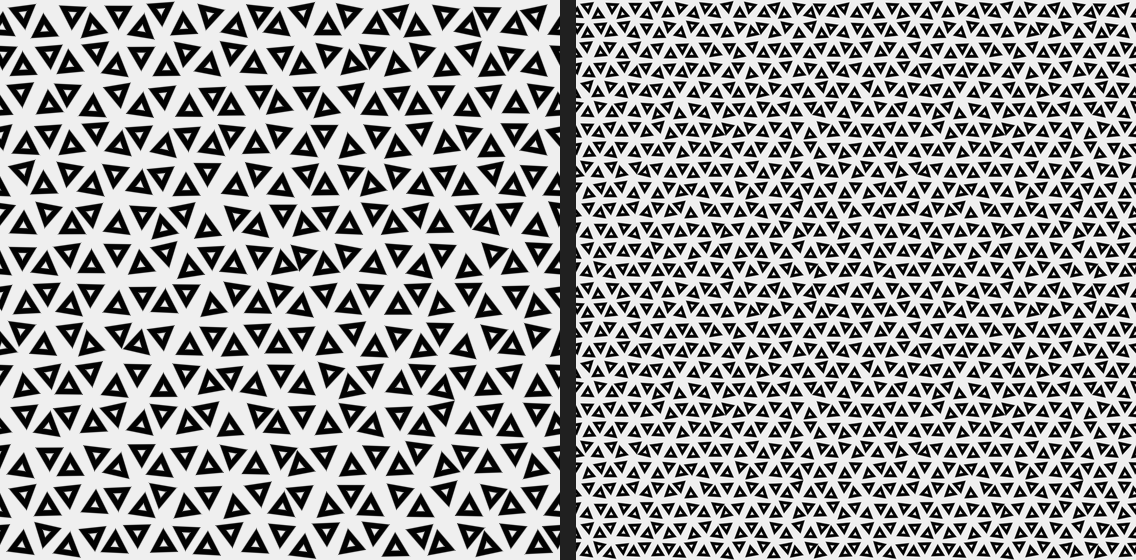
Left: one tile. Right: repeated 2 by 2.
Reproduce this pattern procedurally as a three.js fragment shader.

```glsl
varying vec2 vUv;

const vec3 PAPER = vec3(0.938);
const vec3 INK = vec3(0.008);
const vec2 GRID = vec2(24.0, 14.0); // triangles per row, rows

float hash(vec2 p) {
  return fract(sin(dot(p, vec2(127.1, 311.7))) * 43758.5453);
}

// Upright equilateral triangle with sharp corners, sized by its inradius
float triangle(vec2 p, float inradius) {
  return max(-p.y, abs(p.x) * 0.866 + p.y * 0.5) - inradius;
}

// Hollow triangle belonging to one grid cell
float cellTriangle(vec2 uv, vec2 cell) {
  vec2 id = mod(cell, GRID); // wraps the randomness at the borders
  float up = mod(id.x + id.y, 2.0);
  vec2 jitter = vec2(hash(id), hash(id + 37.3)) - 0.5;
  vec2 center = (cell + vec2(0.0, mix(0.667, 0.333, up))) / GRID;
  vec2 p = uv - center - jitter * vec2(0.012, 0.009);

  // Slight tilt, with every other triangle pointing down
  float tilt = (hash(id + 71.9) - 0.5) * 0.46;
  float c = cos(tilt), s = sin(tilt);
  p = mat2(c, s, -s, c) * p;
  p.y *= up * 2.0 - 1.0;

  float d = triangle(p, 0.0144);
  return max(d, -d - 0.0103);
}

void main() {
  vec2 base = floor(vUv * GRID + vec2(0.5, 0.0));
  float d = 1.0;
  for (int j = -1; j <= 1; j++) {
    for (int i = -1; i <= 1; i++) {
      d = min(d, cellTriangle(vUv, base + vec2(float(i), float(j))));
    }
  }

  // Soft edge of a fixed canvas width
  float ink = 1.0 - smoothstep(-0.0015, 0.0015, d);
  gl_FragColor = vec4(mix(PAPER, INK, ink), 1.0);
}
```
